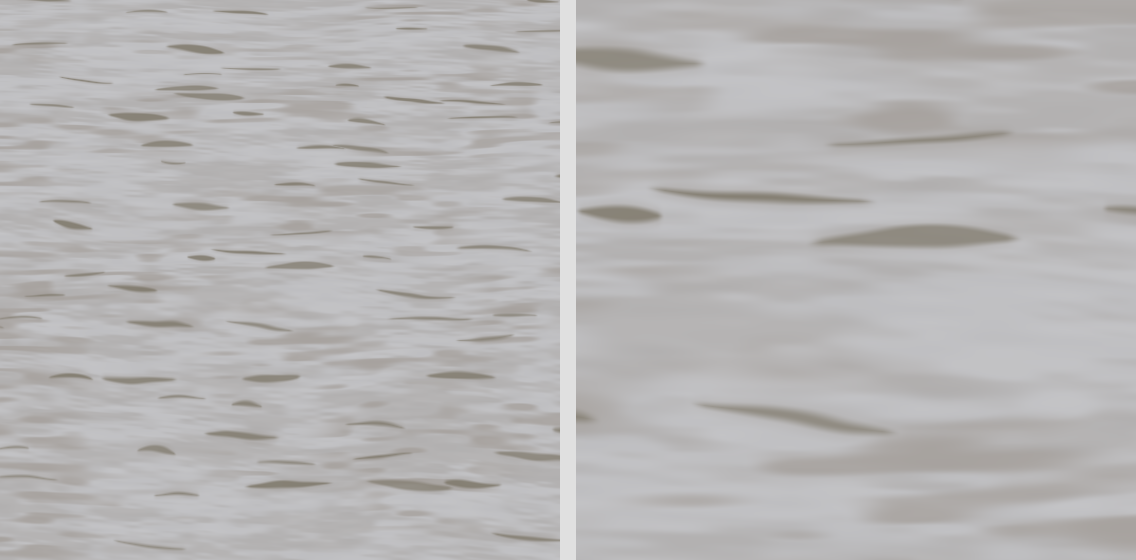
Left: the whole. Right: its middle third, enlarged.
Give the GLSL for this texture, as a WebGL 1 fragment shader.

```glsl
precision highp float;
// Pale rippled water under an overcast sky, with olive lens-shaped wave troughs.

uniform vec2 u_resolution;

#define PERSPECTIVE 0.45             // how much waves shrink towards the top
#define TROUGH_CELL vec2(0.2, 0.055) // spacing of the dark troughs
#define TROUGH_SHARE 0.56            // part of the cells holding a trough
#define TROUGH_SOFT 0.0036           // blur of the trough edges
#define WARP 0.026                   // waviness of the streaks
#define LIGHT vec3(0.755, 0.755, 0.765)
#define GREY vec3(0.705, 0.698, 0.698)
#define WARM vec3(0.635, 0.612, 0.592)
#define OLIVE vec3(0.505, 0.482, 0.430)

float hash(vec2 p) {
  return fract(sin(dot(p, vec2(127.1, 311.7))) * 43758.5453);
}

float noise(vec2 p) {
  vec2 cell = floor(p);
  vec2 f = fract(p);
  f = f * f * (3.0 - 2.0 * f);
  float low = mix(hash(cell), hash(cell + vec2(1.0, 0.0)), f.x);
  float high = mix(hash(cell + vec2(0.0, 1.0)), hash(cell + vec2(1.0, 1.0)), f.x);
  return mix(low, high, f.y);
}

// Horizontal streaks: three octaves of stretched noise, each sheared a little.
float streaks(vec2 p) {
  float sum = 0.0;
  float weight = 0.42;
  vec2 scale = vec2(5.0, 27.0);
  for (int i = 0; i < 3; i++) {
    float shear = 0.06 * (float(i) - 1.0);
    sum += weight * noise(vec2(p.x, p.y + shear * p.x) * scale + 17.3 * float(i));
    scale *= vec2(2.5, 2.4);
    weight *= 0.8;
  }
  return sum;
}

// One tapered, bent and skewed trough; x is the dark core, y its faint fringe.
vec2 trough(vec2 q, vec2 id, float shrink) {
  float size = hash(id + 3.7);
  float halfLength = mix(0.032, 0.1, size) * shrink;
  float bulk = hash(id + 8.1);
  float halfHeight = mix(0.0025, 0.0105, bulk * bulk) * mix(0.7, 1.1, size);
  float slope = mix(-0.16, 0.08, hash(id + 5.9));
  float t = q.x / halfLength;
  float bend = mix(-0.006, 0.004, hash(id + 2.3)) * t * t;
  float skew = mix(-0.6, 0.6, hash(id + 6.4));
  float taper = max(1.0 - t * t, 0.0);
  float profile = halfHeight * taper * (1.0 + skew * t);
  float edge = abs(q.y - slope * q.x - bend) - profile;
  float ends = smoothstep(0.0, 0.35, taper);
  float core = 1.0 - smoothstep(-TROUGH_SOFT, TROUGH_SOFT, edge);
  float fringe = 1.0 - smoothstep(0.0, 0.011, edge);
  return vec2(core, fringe) * ends * mix(0.75, 1.0, hash(id + 9.2));
}

// Strongest trough among the neighbouring cells.
vec2 troughs(vec2 p, float shrink) {
  vec2 home = floor(p / TROUGH_CELL);
  vec2 cover = vec2(0.0);
  for (int j = -1; j <= 1; j++) {
    for (int i = -1; i <= 1; i++) {
      vec2 id = home + vec2(float(i), float(j));
      vec2 jitter = mix(vec2(0.1, 0.2), vec2(0.9, 0.8), vec2(hash(id + 1.3), hash(id + 4.6)));
      vec2 q = p - (id + jitter) * TROUGH_CELL;
      float present = step(hash(id + 7.5), TROUGH_SHARE);
      cover = max(cover, present * trough(q, id, shrink));
    }
  }
  return cover;
}

void main() {
  vec2 p = gl_FragCoord.xy / u_resolution.y;

  // Compress rows towards the top, then bend them gently.
  float shrink = 1.0 - PERSPECTIVE * p.y;
  vec2 water = vec2(p.x, -log(shrink) / PERSPECTIVE);
  water.y += WARP * (noise(water * vec2(4.0, 9.0)) - 0.5);

  // Sky reflection in soft grey streaks.
  float sheen = streaks(water);
  vec3 color = mix(GREY, LIGHT, smoothstep(0.32, 0.66, sheen));
  color += 0.022 * (noise(water * vec2(24.0, 120.0) + 31.0) - 0.5);

  // Warm ripples gathered in loose patches.
  float patches = smoothstep(0.35, 0.75, noise(water * vec2(4.0, 11.0) + 52.0));
  float ripples = smoothstep(0.5, 0.88, noise(water * vec2(15.0, 78.0) + 71.0));
  color = mix(color, WARM, 0.7 * patches * ripples);

  // Dark troughs with slightly ragged outlines.
  vec2 ragged = water;
  ragged.y += 0.006 * (noise(water * vec2(22.0, 60.0) + 90.0) - 0.5);
  vec2 dark = troughs(ragged, mix(1.0, shrink, 0.8));
  color = mix(color, WARM, 0.3 * dark.y);
  color = mix(color, OLIVE, 0.92 * dark.x);

  gl_FragColor = vec4(color, 1.0);
}
```
